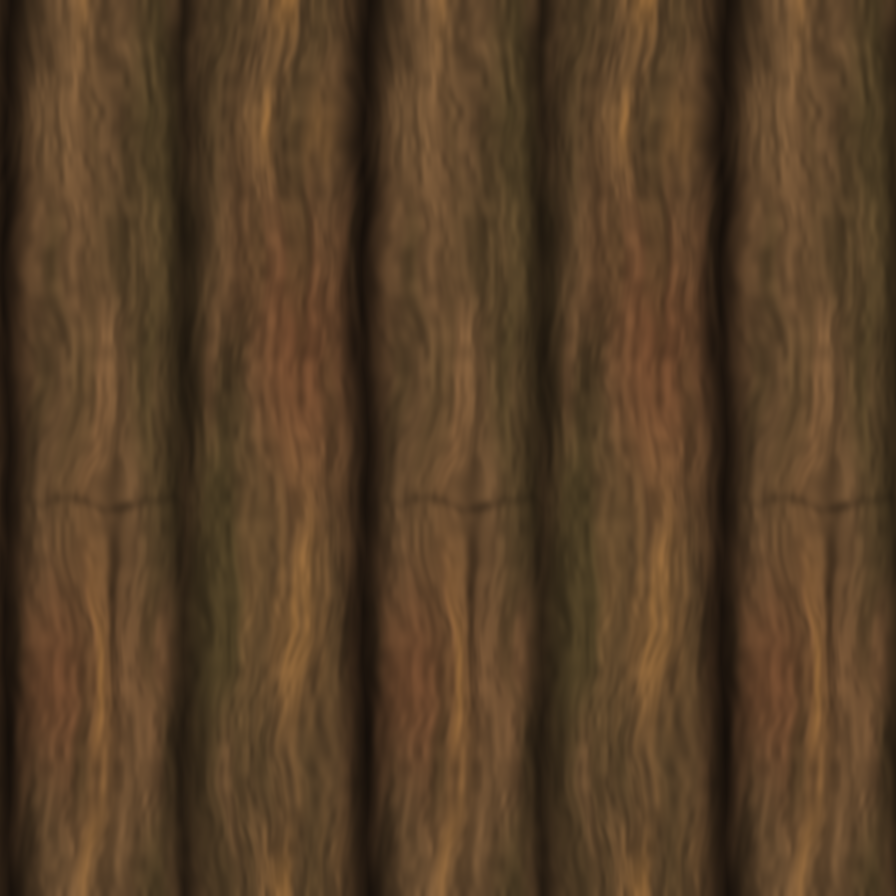
This texture is drawn by a Shadertoy shader. Its source:

```glsl
// Upright weathered logs, packed side by side with dark shadowed gaps.
// A tile of two logs repeats across; wrapped value noise stretched along y
// makes the fibres, and soft blotches add stains, gold streaks and cracks.

const vec2 REPEATS = vec2(2.5, 1.0);   // tiles across and down
const float OFFSET = 0.0065;           // left edge of the first tile
const float GAP_WANDER = 0.022;        // sideways drift of the gaps
const float GRAIN_WARP = 0.07;         // waviness of the fibres
const float STREAK_SLOPE = 0.65;       // lean of the slanted streaks

const vec3 WOOD   = vec3(0.405, 0.300, 0.193);
const vec3 RUSSET = vec3(0.425, 0.275, 0.175);
const vec3 OLIVE  = vec3(0.345, 0.285, 0.165);
const vec3 GOLD   = vec3(0.530, 0.375, 0.205);
const vec3 SHADOW = vec3(0.105, 0.073, 0.047);

float hash(vec2 p) {
    return fract(sin(dot(p, vec2(127.1, 311.7))) * 43758.5);
}

// Value noise over one tile, seamless at the tile borders.
float noise(vec2 t, vec2 cells) {
    vec2 p = t * cells;
    vec2 i = floor(p);
    vec2 f = p - i;
    f = f * f * (3.0 - 2.0 * f);
    vec2 a = mod(i, cells);
    vec2 b = mod(i + 1.0, cells);
    vec2 seed = cells * 0.37;
    return mix(mix(hash(a + seed), hash(vec2(b.x, a.y) + seed), f.x),
               mix(hash(vec2(a.x, b.y) + seed), hash(b + seed), f.x), f.y);
}

// Noise centred on zero.
float wave(vec2 t, float across, float down) {
    return noise(t, vec2(across, down)) - 0.5;
}

// Soft elliptical spot that wraps around the tile.
float blotch(vec2 t, vec2 centre, vec2 radius) {
    vec2 d = fract(t - centre + 0.5) - 0.5;
    d /= radius;
    return exp(-dot(d, d));
}

void mainImage(out vec4 fragColor, in vec2 fragCoord) {
    vec2 uv = fragCoord / iResolution.xy;
    vec2 t = fract((uv - vec2(OFFSET, 0.0)) * REPEATS);

    // Fibre coordinates: wavy, and leaning on the second log's lower half.
    vec2 g = t;
    g.x += GRAIN_WARP * wave(t, 5.0, 7.0) + 0.02 * wave(t, 12.0, 24.0);
    float lean = blotch(t, vec2(0.80, 0.30), vec2(0.13, 0.16));
    g.x -= STREAK_SLOPE * (t.y - 0.30) * lean;

    // Grain from broad bands down to fine ripples.
    float broad = wave(g, 9.0, 4.0);
    float bands = wave(g, 24.0, 7.0);
    float fibre = wave(g, 52.0, 16.0);
    float ripple = wave(g, 70.0, 56.0);
    float tone = 0.99 + 0.22 * broad + 0.28 * bands + 0.25 * fibre + 0.20 * ripple;

    // Narrow cracks, a dark stripe and a faint cross seam.
    float crack = 0.40 * blotch(g, vec2(0.30, 0.30), vec2(0.018, 0.42));
    crack += 0.25 * blotch(g, vec2(0.65, 0.78), vec2(0.022, 0.26));
    crack += 0.22 * blotch(t + vec2(0.0, 0.02 * bands), vec2(0.28, 0.44), vec2(0.20, 0.007));
    tone *= 1.0 - crack * (0.8 + fibre);

    // Stains and bright streaks.
    float russet = blotch(t, vec2(0.82, 0.64), vec2(0.16, 0.18))
                 + blotch(t, vec2(0.14, 0.24), vec2(0.14, 0.13));
    float olive = blotch(t, vec2(0.57, 0.36), vec2(0.10, 0.18))
                + blotch(t, vec2(0.45, 0.75), vec2(0.07, 0.30));
    float gold = blotch(t, vec2(0.80, 0.86), vec2(0.11, 0.05))
               + blotch(g, vec2(0.25, 0.20), vec2(0.035, 0.20))
               + blotch(t, vec2(0.82, 0.02), vec2(0.10, 0.07))
               + 0.8 * lean;
    vec3 colour = mix(WOOD, RUSSET, clamp(russet + 0.6 * broad, 0.0, 1.0));
    colour = mix(colour, OLIVE, clamp(olive - 0.7 * bands, 0.0, 0.85));
    colour = mix(colour, GOLD, clamp(gold * (0.45 + 1.3 * bands + 0.6 * fibre), 0.0, 0.9));
    colour *= tone;

    // Round each log into its gaps; the gap at the tile border is deeper.
    float x = t.x + GAP_WANDER * wave(t, 2.0, 6.0) + 0.015 * wave(t, 10.0, 18.0);
    float borderGap = abs(fract(x + 0.5) - 0.5);
    float innerGap = abs(x - 0.5);
    float light = smoothstep(-0.015, 0.105, borderGap)
                * mix(0.22, 1.0, smoothstep(-0.02, 0.10, innerGap));
    float roundness = 0.90 + 0.12 * smoothstep(0.06, 0.22, min(borderGap, innerGap));
    colour = mix(SHADOW * (0.9 + 0.6 * fibre), colour * roundness, light);

    fragColor = vec4(clamp(colour, 0.0, 1.0), 1.0);
}
```
